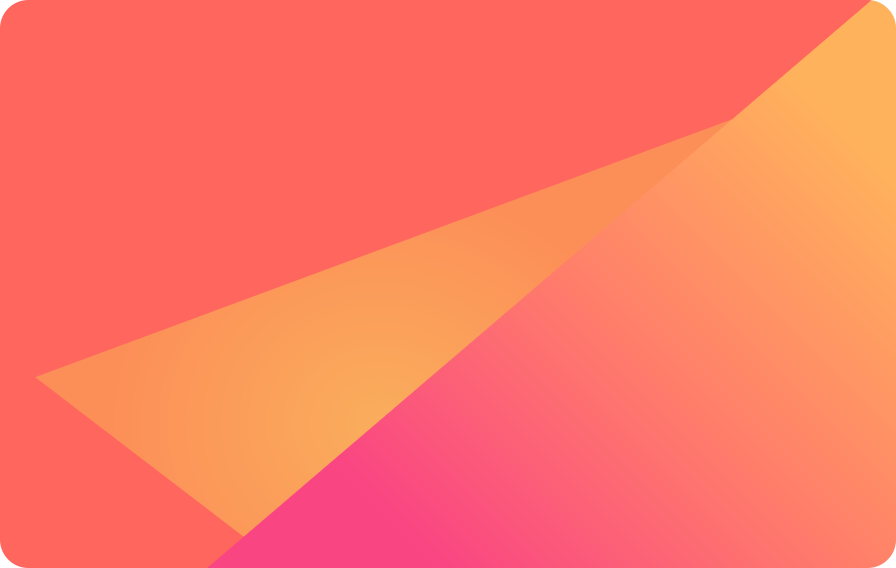
Write a Shadertoy shader that draws this background.

```glsl
// Rounded coral card with a glowing amber triangle behind a pink-to-orange diagonal slope.
#define CORNER_RADIUS 0.05
#define RAMP_START 0.77
#define RAMP_END 2.27
#define GLOW_CENTER vec2(0.67, 0.255)
#define GLOW_RADII vec2(0.48, 0.42)

const vec3 PAPER = vec3(1.0);
const vec3 CORAL = vec3(1.0, 0.40, 0.365);
const vec3 PINK = vec3(0.98, 0.27, 0.515);
const vec3 SALMON = vec3(1.0, 0.495, 0.415);
const vec3 ORANGE = vec3(1.0, 0.70, 0.36);
const vec3 AMBER = vec3(0.98, 0.68, 0.36);
const vec3 TANGERINE = vec3(0.99, 0.56, 0.345);

// Signed distance to the line a-b, positive on its right side
float rightOf(vec2 p, vec2 a, vec2 b) {
    vec2 d = normalize(b - a);
    return dot(p - a, vec2(d.y, -d.x));
}

float roundedBox(vec2 p, vec2 halfSize, float radius) {
    vec2 q = abs(p) - halfSize + radius;
    return length(max(q, 0.0)) + min(max(q.x, q.y), 0.0) - radius;
}

// Antialiased coverage, one where the distance is positive
float coverage(float dist) {
    return clamp(dist * iResolution.y + 0.5, 0.0, 1.0);
}

vec3 slopeColor(vec2 p) {
    float t = clamp((p.x + p.y - RAMP_START) / (RAMP_END - RAMP_START), 0.0, 1.0);
    return t < 0.5 ? mix(PINK, SALMON, t * 2.0) : mix(SALMON, ORANGE, t * 2.0 - 1.0);
}

void mainImage(out vec4 fragColor, in vec2 fragCoord) {
    vec2 p = fragCoord / iResolution.y;
    vec2 halfSize = 0.5 * iResolution.xy / iResolution.y;

    // Triangle corners; its long side lies on the slope edge
    vec2 leftTip = vec2(0.062, 0.336);
    vec2 topTip = vec2(1.289, 0.790);
    vec2 lowTip = vec2(0.429, 0.055);

    // Triangle with a radial glow
    float triangle = min(rightOf(p, leftTip, topTip), rightOf(p, lowTip, leftTip));
    float glow = clamp(length((p - GLOW_CENTER) / GLOW_RADII), 0.0, 1.0);
    vec3 color = mix(CORAL, mix(AMBER, TANGERINE, glow), coverage(triangle));

    // Diagonal slope
    color = mix(color, slopeColor(p), coverage(rightOf(p, lowTip, topTip)));

    // Rounded card outline
    float card = roundedBox(p - halfSize, halfSize, CORNER_RADIUS);
    fragColor = vec4(mix(PAPER, color, coverage(-card)), 1.0);
}
```
